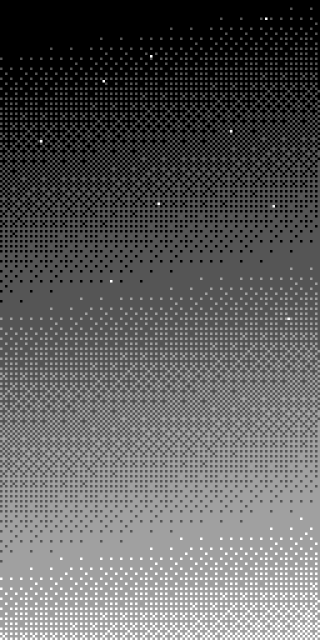
Give the GLSL for this background, as a WebGL 1 fragment shader.

```glsl
precision highp float;
// Tilted four-tone gradient, ordered-dithered into square cells, with a few stars.

uniform vec2 u_resolution;

const vec2 GRID = vec2(128.0, 256.0); // dither cells across the canvas

// 8x8 ordered-dither threshold, strictly between 0 and 1
float ditherThreshold(vec2 cell) {
  float rank = 0.0;
  float weight = 16.0;
  for (int i = 0; i < 3; i++) {
    vec2 bits = mod(cell, 2.0);
    rank += weight * mod(2.0 * bits.x + 3.0 * bits.y, 4.0);
    cell = floor(cell / 2.0);
    weight /= 4.0;
  }
  return (rank + 0.5) / 64.0;
}

// Tone index: 0 black, 1 dark grey, 2 light grey, 3 white
float toneLevel(vec2 cell) {
  vec2 uv = (cell + 0.5) / GRID;
  float ramp = 2.485 * (1.0 - uv.y) + 0.207 * uv.x - 0.198;
  return clamp(floor(ramp + 1.0 - ditherThreshold(cell)), 0.0, 3.0);
}

float toneShade(float level) {
  float shade = mix(0.0, 0.333, step(0.5, level));
  shade = mix(shade, 0.627, step(1.5, level));
  return mix(shade, 1.0, step(2.5, level));
}

// Single-cell stars, stepping down from the top while swinging sideways
float stars(vec2 cell) {
  float lit = 0.0;
  for (int n = 0; n < 9; n++) {
    float i = float(n);
    float last = step(7.5, i);
    float even = 1.0 - mod(i, 2.0);
    float x = 63.0 + 45.5 * cos(2.513 * i - 0.716) + 10.0 * cos(1.257 * i - 0.49);
    x += 3.0 * step(4.5, i) + 20.0 * last;
    float drop = 7.0 + 15.0 * i - 2.7 * i * even * (1.0 - last);
    vec2 home = floor(vec2(x, GRID.y - 1.0 - drop) + 0.5);
    vec2 gap = abs(cell - home);
    lit = max(lit, 1.0 - step(0.5, max(gap.x, gap.y)));
  }
  return lit;
}

float shadeAt(vec2 uv) {
  vec2 cell = floor(uv * GRID);
  return max(toneShade(toneLevel(cell)), stars(cell));
}

void main() {
  // Four samples per pixel smooth the cell edges
  float shade = 0.0;
  for (int j = 0; j < 2; j++) {
    for (int i = 0; i < 2; i++) {
      vec2 offset = vec2(float(i), float(j)) * 0.5 - 0.25;
      shade += 0.25 * shadeAt((gl_FragCoord.xy + offset) / u_resolution);
    }
  }
  gl_FragColor = vec4(vec3(shade), 1.0);
}
```
